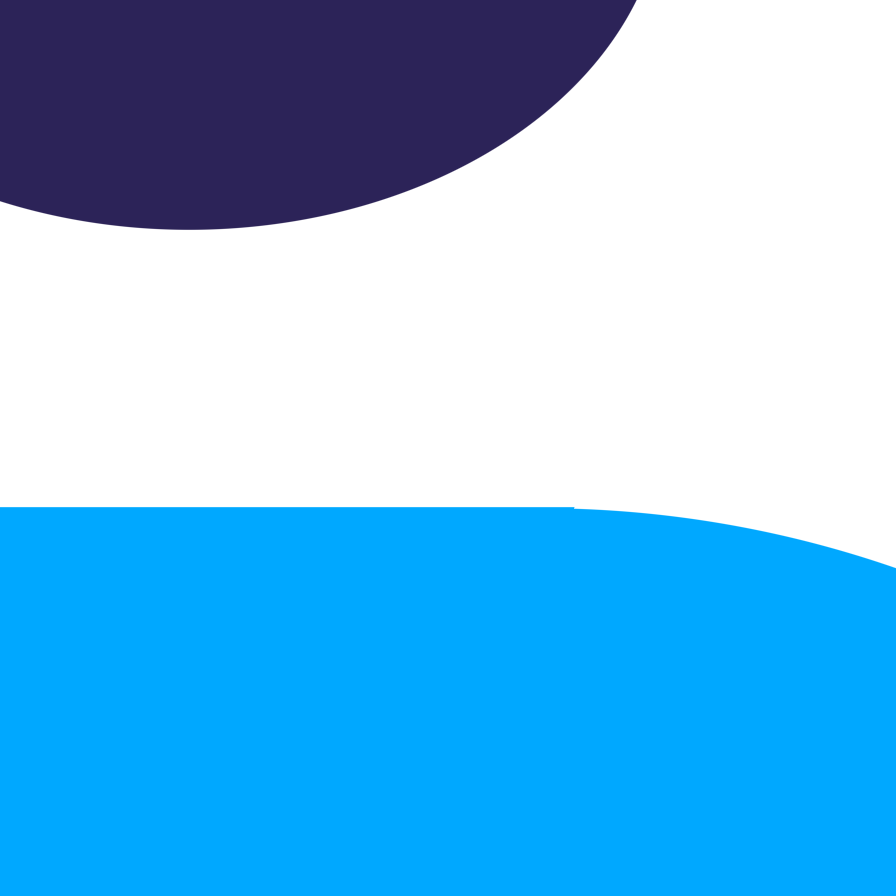
Reproduce this background procedurally as a Shadertoy shader.

```glsl
// A flat white background with a dark violet ellipse cropped by the top left
// corner and a blue field below, level at first and then curving down.
// Each shape is a signed distance, blended over the white with a smooth edge.

const vec3 WHITE = vec3(1.0);
const vec3 VIOLET = vec3(0.173, 0.137, 0.345);
const vec3 BLUE = vec3(0.0, 0.66, 1.0);

// Approximate distance to an ellipse: implicit value over gradient length
float ellipseDistance(vec2 p, vec2 radii) {
    float k = length(p / radii);
    float slope = length(p / (radii * radii));
    return k * (k - 1.0) / max(slope, 1e-4);
}

// Level top on the left, a broad circular arc on the right
float fieldDistance(vec2 p) {
    float level = max(p.y - 0.434, p.x - 0.641);
    float radius = 1.211;
    float arc = length(p - vec2(0.603, 0.4328 - radius)) - radius;
    return min(level, arc);
}

// Coverage of a shape, softened over about one pixel
float coverage(float distance, float pixel) {
    return smoothstep(0.75 * pixel, -0.75 * pixel, distance);
}

void mainImage(out vec4 fragColor, in vec2 fragCoord) {
    vec2 p = fragCoord / iResolution.xy;
    float pixel = 1.0 / min(iResolution.x, iResolution.y);

    float ellipse = ellipseDistance(p - vec2(0.211, 1.1315), vec2(0.531, 0.388));

    vec3 color = WHITE;
    color = mix(color, VIOLET, coverage(ellipse, pixel));
    color = mix(color, BLUE, coverage(fieldDistance(p), pixel));
    fragColor = vec4(color, 1.0);
}
```
